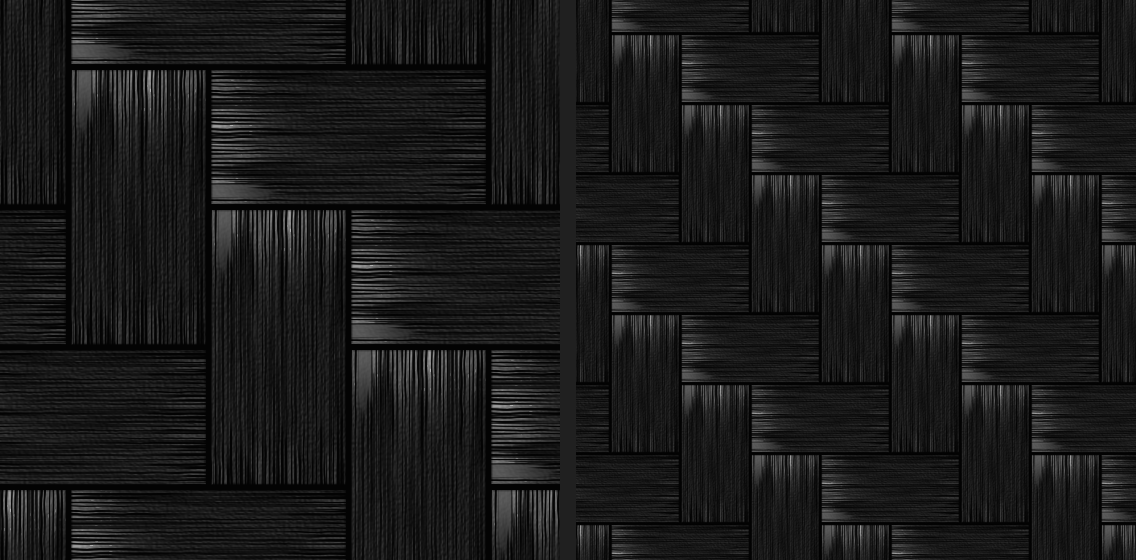
Left, the tile; right, the same tile 2 across and 2 down.
Give the GLSL for this pattern, as a WebGL 1 fragment shader.

```glsl
precision highp float;
// Herringbone of dark, glossy two-by-one planks separated by black grooves.
// Each square cell finds its plank by its diagonal, then shades it in plank
// coordinates: scored grain lines, faint relief, a sheen at one end, worn tips.
uniform vec2 u_resolution;

const float CELLS = 4.0;                  // squares across and down, also the weave period
const vec2 OFFSET = vec2(0.49, 0.48);     // first groove from the top left, in cells
const float GROOVE = 0.020;               // half width of a groove, in cells
const float GROOVE_TONE = 0.012;
const float BODY_TONE = 0.134;
const float LINES = 33.0;                 // scored lines across a plank
const float STREAKS = 88.0;               // density of the finer streaks
const float GRAIN_SIZE = 88.0;            // relief density per cell
const float GRAIN_RELIEF = 0.07;
const float SHEEN = 0.37;
const float SHEEN_LENGTH = 0.29;
const float TIP_WEAR = 0.07;

float hash(vec2 p) {
  vec3 q = fract(p.xyx * vec3(0.1031, 0.1030, 0.0973));
  q += dot(q, q.yzx + 33.33);
  return fract((q.x + q.y) * q.z);
}

float noise(vec2 p) {
  vec2 i = floor(p);
  vec2 f = fract(p);
  f = f * f * (3.0 - 2.0 * f);
  return mix(mix(hash(i), hash(i + vec2(1.0, 0.0)), f.x),
             mix(hash(i + vec2(0.0, 1.0)), hash(i + vec2(1.0, 1.0)), f.x), f.y);
}

float bump(float x, float center, float width) {
  float d = (x - center) / width;
  return exp(-d * d);
}

// x runs along the plank from 0 to 2, y across it from 0 to 1.
vec2 plankCoords(vec2 grid) {
  vec2 cell = floor(grid);
  vec2 f = fract(grid);
  float diagonal = floor(mod(cell.x - cell.y + 0.5, CELLS));
  bool upright = diagonal < 0.5 || diagonal > 2.5;
  float secondHalf = step(1.5, diagonal);
  return upright ? vec2(f.y + secondHalf, f.x) : vec2(f.x + secondHalf, 1.0 - f.y);
}

// Darkness of the scored lines: jittered, of varied width, strongest at the ends.
float scoredLines(vec2 p, float pixel) {
  float across = p.y * LINES + 0.2 * (noise(p * vec2(8.0, 12.0)) - 0.5);
  float id = floor(across);
  float center = 0.5 + 0.34 * (hash(vec2(id, 3.0)) - 0.5);
  float halfWidth = 0.10 + 0.19 * hash(vec2(id, 11.0));
  float soft = max(0.5 * pixel * LINES, 0.05);
  float line = 1.0 - smoothstep(halfWidth - soft, halfWidth + soft, abs(fract(across) - center));
  float reach = 0.3 + 0.5 * hash(vec2(id, 23.0));
  float fade = smoothstep(reach - 0.15, reach + 0.15, min(p.x, (2.0 - p.x) * 1.6));
  float body = 0.3 + 0.55 * noise(vec2(p.x * 2.0, id + 50.0));
  return line * mix(0.95, body, fade);
}

float plankTone(vec2 p, float pixel) {
  float ends = max(bump(p.x, 0.0, 0.42), bump(p.x, 2.0, 0.25));

  // Smooth polished patch near one corner, with a ragged lower end.
  float raggedEnd = 0.22 + 0.2 * noise(vec2(p.y * 50.0, 7.0));
  float polished = smoothstep(0.06, 0.075, p.y)
                 * (1.0 - smoothstep(0.155, 0.17, p.y))
                 * (1.0 - smoothstep(raggedEnd, raggedEnd + 0.12, p.x));

  // Finer streaks between the scored lines.
  float fine = noise(vec2(p.x * 1.3 + 0.4, p.y * STREAKS));
  float streaks = 1.0 - smoothstep(0.22, 0.48, fine);
  float dark = max(scoredLines(p, pixel), streaks * mix(0.5, 0.8, ends));
  dark *= 1.0 - polished;

  // Fine relief lit from one side, slightly drawn out along the grain.
  vec2 grainPos = p * vec2(0.6, 1.0) * GRAIN_SIZE;
  float relief = noise(grainPos) - noise(grainPos + vec2(0.5, 0.8));
  float mottle = noise(p * vec2(4.0, 16.0) + 3.0) - 0.5;
  float tone = BODY_TONE * (1.17 - 0.34 * p.y) + 0.03 * mottle;
  tone += GRAIN_RELIEF * relief * (1.0 - 0.6 * polished);

  // Sheen at the start, in broad lobes across the plank.
  float lobes = 0.5 + 0.26 * bump(p.y, 0.11, 0.10) + 0.46 * bump(p.y, 0.58, 0.27);
  float reach = SHEEN_LENGTH * (0.78 + 0.44 * noise(vec2(p.y * 34.0, 2.0)));
  float sheen = bump(p.x, 0.02, reach) * lobes;
  float fibre = mix(0.6 + 0.75 * noise(vec2(p.x * 3.0, p.y * 85.0)), 0.72, polished);
  tone += SHEEN * sheen * fibre;

  // Bright specks along the glossy ridges.
  float speck = smoothstep(0.76, 0.93, noise(p * vec2(30.0, 96.0) + 17.0));
  tone += 0.24 * speck * bump(p.x, 0.22, 0.13) * lobes * (1.0 - polished);

  // Worn, ragged grey at the far tip.
  float worn = smoothstep(0.48, 0.60, noise(vec2(p.x * 3.0, p.y * 13.0) + 31.0));
  tone += TIP_WEAR * worn * smoothstep(1.62, 1.85, p.x);
  return tone * (1.0 - dark);
}

void main() {
  vec2 uv = gl_FragCoord.xy / u_resolution;
  vec2 grid = vec2(uv.x, 1.0 - uv.y) * CELLS - OFFSET;
  vec2 p = plankCoords(grid);

  // Grooves with a soft shaded rim.
  float pixel = CELLS / min(u_resolution.x, u_resolution.y);
  vec2 toEdge = min(p, vec2(2.0, 1.0) - p);
  float edge = min(toEdge.x, toEdge.y) - GROOVE;
  float inside = smoothstep(-0.5 * pixel, 0.5 * pixel, edge);
  float rim = mix(0.65, 1.0, smoothstep(0.0, 0.018, edge));

  float tone = mix(GROOVE_TONE, max(plankTone(p, pixel) * rim, GROOVE_TONE), inside);
  gl_FragColor = vec4(vec3(tone), 1.0);
}
```
